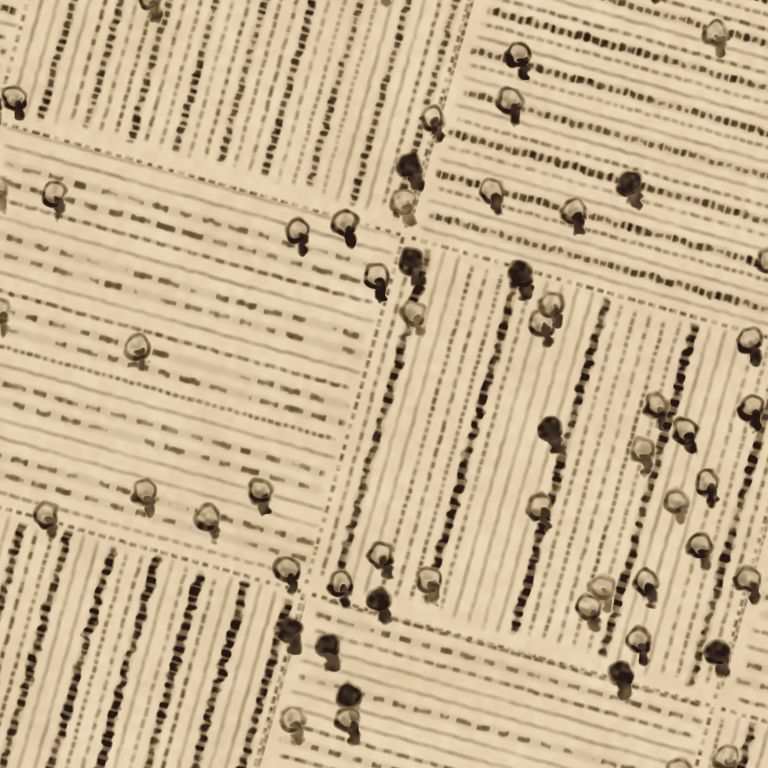
Write a three.js fragment shader that draws this pattern.

```glsl
// Tilted checkerboard of hatched panels inked on parchment, with small ringed beads.
// Each panel repeats thin lines and bold dashed ones; beads sit on a jittered grid,
// denser around panel corners. Lengths are in hundredths of the canvas.
varying vec2 vUv;

const vec2 PANEL = vec2(55.3, 48.2);
const vec2 RIGHT = vec2(0.963, -0.269);
const vec2 UP = vec2(0.269, 0.963);

float hash(vec2 p) {
  vec3 v = fract(vec3(p.xyx) * 0.1031);
  v += dot(v, v.yzx + 33.33);
  return fract((v.x + v.y) * v.z);
}

float noise(vec2 p) {
  vec2 i = floor(p), f = fract(p);
  f = f * f * (3.0 - 2.0 * f);
  return mix(mix(hash(i), hash(i + vec2(1.0, 0.0)), f.x),
             mix(hash(i + vec2(0.0, 1.0)), hash(i + 1.0), f.x), f.y);
}

float stroke(float dist, float halfWidth) {
  return 1.0 - smoothstep(halfWidth - 0.25, halfWidth + 0.3, dist);
}

// Dashes of a given period, each of a slightly different length
float dashes(float along, float period, float seed) {
  float s = along / period;
  float halfLength = period * mix(0.2, 0.4, hash(vec2(floor(s) + 60.0, seed * 91.0)));
  float dist = abs(fract(s) - 0.5) * period;
  return 1.0 - smoothstep(halfLength - 0.2, halfLength + 0.2, dist);
}

float segment(vec2 p, vec2 a, vec2 b) {
  vec2 ab = b - a;
  return length(p - a - ab * clamp(dot(p - a, ab) / dot(ab, ab), 0.0, 1.0));
}

// Hatch style: line pitch, lines per group, bold ink, dash period
vec4 hatchStyle(vec2 id) {
  float row = mod(id.y, 3.0);
  if (mod(id.x, 2.0) > 0.5) {
    if (row < 0.5) return vec4(2.0, 3.0, 0.72, 1.15);
    if (row < 1.5) return vec4(2.0, 3.0, 0.96, 1.3);
    return vec4(2.3, 4.0, 0.5, 3.5);
  }
  if (row < 0.5) return vec4(1.85, 3.0, 0.72, 1.15);
  if (row < 1.5) return vec4(2.1, 4.0, 0.45, 2.8);
  return vec4(2.0, 6.0, 0.95, 1.7);
}

float hatchInk(vec2 q, float grain) {
  vec2 id = floor(q / PANEL), l = q - id * PANEL;
  bool upright = mod(id.x + id.y, 2.0) > 0.5;
  vec2 c = upright ? l : l.yx;              // across, along
  float len = upright ? PANEL.y : PANEL.x;
  vec4 style = hatchStyle(id);

  float i = floor(c.x / style.x);
  float seed = hash(vec2(i, id.x * 7.0 + id.y * 13.0 + 50.0));
  float k = mod(i - 1.0 - mod(id.x, 2.0), style.y);
  bool bold = k < 0.5 || (style.w > 3.0 && k > 2.5);
  float wobble = noise(vec2(c.y * 0.9, i * 5.0 + 90.0)) - 0.5;
  float dist = abs(c.x - (i + 0.5) * style.x + wobble * (bold ? 0.4 * style.z : 0.15));
  float wear = noise(vec2(c.y * 0.25, i * 3.0 + id.x * 17.0 + 200.0));

  float ink, width, dash;
  if (bold) {
    ink = style.z * (0.4 + 0.55 * wear + 0.55 * grain);
    width = 0.1 + 0.38 * style.z + (0.45 * (grain - 0.5) + 0.2 * (wear - 0.5)) * style.z;
    dash = mix(0.55 * style.z * style.z, 1.0, dashes(c.y + seed * 9.0 + 0.8 * wear, style.w, seed));
    if (style.z < 0.6) dash *= smoothstep(0.08, 0.28, wear);
  } else {
    ink = mix(0.19, 0.5, seed * seed) * (0.5 + 0.6 * wear + 0.6 * grain);
    width = 0.22;
    float period = mix(0.9, 2.3, fract(seed * 7.0));
    dash = seed > 0.4 ? mix(0.35, 1.0, dashes(c.y + 0.8 * wear, period, seed)) : 0.9;
  }
  float ends = smoothstep(0.4, 1.6, min(c.y, len - c.y) - 1.5 * seed);
  ink *= stroke(dist, width) * dash * ends;
  if (bold) ink = max(ink, 0.17 * style.z * ends * (1.0 - smoothstep(0.2, 1.0, dist)));

  // Dotted line along two sides of each panel
  vec2 edge = PANEL - l;
  float along = edge.x < edge.y ? l.y : l.x;
  float border = stroke(abs(min(edge.x, edge.y) - 0.7), 0.2) * dashes(along, 1.4, 0.5);
  return max(ink, border * 0.6 * (0.2 + grain));
}

// Beads with a pale core, a broken dark rim and a short comma-like tail
float addBeads(float ink, vec2 q, float grain) {
  vec2 grid = floor(q / 5.6);
  for (int y = -1; y <= 1; y++) {
    for (int x = -1; x <= 1; x++) {
      vec2 cell = grid + vec2(float(x), float(y));
      vec2 jitter = vec2(hash(cell + 31.0), hash(cell + 67.0));
      vec2 center = (cell + 0.2 + 0.6 * jitter) * 5.6;
      vec2 id = floor(center / PANEL);
      vec2 corner = center - floor(center / PANEL + 0.5) * PANEL;
      float density = 0.06 + 0.55 * exp(-dot(corner, corner) / 130.0);
      if (hatchStyle(id).y > 5.0) density += 0.12;
      if (hash(cell + 113.0) > density) continue;

      vec2 o = q - center;
      float tone = mix(0.6, 1.15, hash(cell + 151.0));
      float solid = step(0.9, hash(cell + 173.0));
      float d = length(o) + 0.6 * (noise(q * 0.9 + 40.0) - 0.5);
      float lower = smoothstep(-0.5, 1.6, dot(o, vec2(0.1, -0.99)) + grain - 0.5);
      float core = mix(0.03 + 0.2 * grain + 0.35 * lower * tone, 0.75 + 0.3 * grain, solid);
      ink = mix(ink, core, stroke(d, 1.45));
      float rim = stroke(abs(d - 1.4), 0.24 + 0.14 * lower);
      rim *= tone * (0.35 + 0.4 * lower + 0.5 * grain);
      float tailDist = segment(o, vec2(0.75, -0.75), vec2(1.4, -2.3));
      float tail = stroke(tailDist + 0.7 * (grain - 0.5), 0.62 + 0.25 * solid);
      ink = max(ink, max(rim, tail * tone * (0.6 + 0.5 * noise(q * 0.9 + 9.0))));
    }
  }
  return ink;
}

void main() {
  vec2 p = (vUv - vec2(0.534, 0.698)) * 100.0;
  vec2 q = vec2(dot(p, RIGHT), dot(p, UP));
  float grain = noise(q * 1.5 + 400.0);
  float ink = clamp(addBeads(hatchInk(q, grain), q, grain), 0.0, 1.0);

  // Mottled parchment, then sepia deepening to near black
  float mottle = 0.5 * noise(p * 0.12 + 80.0) + 0.5 * noise(p * 0.9 + 300.0);
  vec3 color = vec3(0.897, 0.82, 0.69) + (mottle - 0.5) * vec3(0.07, 0.08, 0.09);
  color = mix(color, vec3(0.50, 0.41, 0.30), min(ink * 2.0, 1.0));
  color = mix(color, vec3(0.14, 0.09, 0.08), max(ink * 2.0 - 1.0, 0.0));
  color += vec3(0.0, 0.005, -0.012) * 4.0 * ink * (1.0 - ink);
  gl_FragColor = vec4(color, 1.0);
}
```
